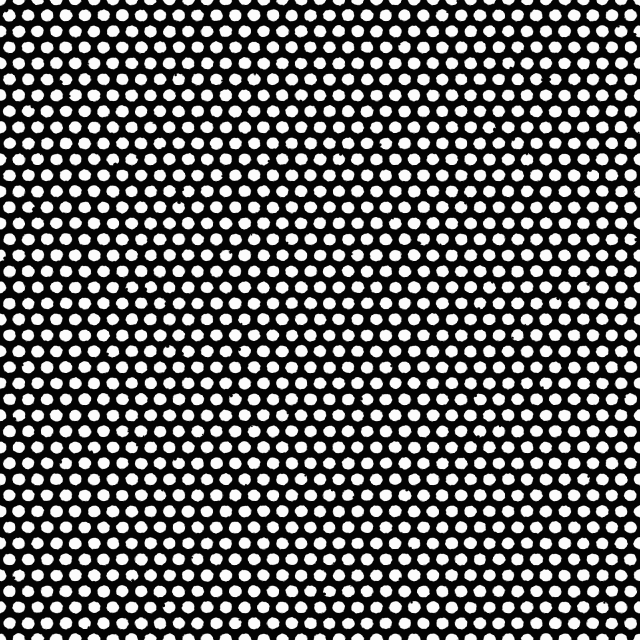
A WebGL 1 fragment shader for this pattern:

```glsl
precision highp float;

// White, slightly wide dots on black, in 40 staggered rows of 34.
// Each dot is an ellipse distance, roughened by wrapping noise, with small
// per-dot changes of size and place and an occasional nick in the rim.

uniform vec2 u_resolution;

float hash(vec2 p) {
  vec3 q = fract(vec3(p.xyx) * 0.1031);
  q += dot(q, q.yzx + 33.33);
  return fract((q.x + q.y) * q.z);
}

// Value noise that repeats after `period` lattice cells.
float wrappedNoise(vec2 p, float period) {
  vec2 cell = floor(p);
  vec2 f = fract(p);
  f = f * f * (3.0 - 2.0 * f);
  vec2 lo = mod(cell, period);
  vec2 hi = mod(cell + 1.0, period);
  return mix(mix(hash(lo), hash(vec2(hi.x, lo.y)), f.x),
             mix(hash(vec2(lo.x, hi.y)), hash(hi), f.x), f.y);
}

// Signed distance to a worn dot; the unit is one column pitch.
float wornDot(vec2 p, vec2 id) {
  vec2 jitter = vec2(hash(id + 61.0), hash(id + 97.0)) - 0.5;
  p -= 0.02 * jitter;
  vec2 radii = vec2(0.330, 0.308) + 0.014 * (hash(id + 7.0) - 0.5);
  float d = (length(p / radii) - 1.0) * radii.y;

  // A few dots lose a small bite at the rim.
  float angle = 6.2832 * hash(id + 23.0);
  vec2 rim = radii * vec2(cos(angle), sin(angle));
  float bite = 0.05 + 0.06 * hash(id + 41.0) - length(p - rim);
  return hash(id + 131.0) < 0.07 ? max(d, bite) : d;
}

void main() {
  vec2 uv = gl_FragCoord.xy / u_resolution;

  // Staggered grid: every other row moves by half a column.
  vec2 grid = uv * vec2(34.0, 40.0) - vec2(0.0, 0.04);
  float row = floor(grid.y + 0.5);
  grid.x -= 0.5 * mod(row, 2.0);
  vec2 cell = vec2(floor(grid.x + 0.5), row);
  vec2 local = (grid - cell) * vec2(1.0, 0.85);

  float d = wornDot(local, mod(cell, vec2(34.0, 40.0)));
  d += 0.045 * (wrappedNoise(uv * 320.0, 320.0) - 0.5);

  // Soft edge, at least about one pixel wide.
  float soft = max(0.03, 0.75 * 34.0 / u_resolution.x);
  float ink = 1.0 - smoothstep(-soft, soft, d);
  gl_FragColor = vec4(vec3(mix(0.01, 0.99, ink)), 1.0);
}
```
